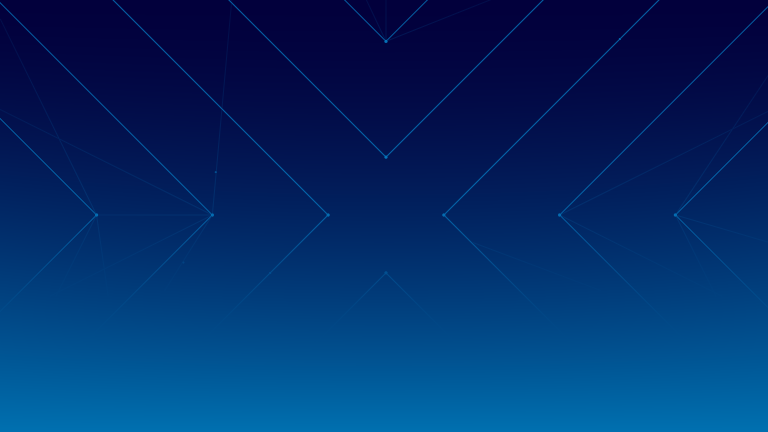
Reproduce this background procedurally as a Shadertoy shader.

```glsl
// Deep blue gradient with a mirrored chevron lattice, glowing nodes and faint threads.

#define CENTRE vec2(0.5026, 0.5023) // lattice centre, share of the canvas
#define PITCH 0.268                 // chevron spacing, share of the height
#define LINE_HALF 0.0044            // half widths and radii, in pitches
#define NODE_RADIUS 0.014
#define LINE_ALPHA 0.72
#define THREAD_ALPHA 0.16
#define SIDE_LIFT 0.05
#define SKY_TOP vec3(0.008, 0.0, 0.235)
#define SKY_BOTTOM vec3(0.0, 0.44, 0.69)
#define LINE_TINT vec3(0.02, 0.52, 0.80)

float pixel; // size of one pixel, in pitches

float coverage(float dist, float halfWidth) {
    return clamp((halfWidth - dist) / pixel + 0.5, 0.0, 1.0);
}

// Thin segment that grows fainter away from its root.
float thread(vec2 p, vec2 root, vec2 tip) {
    vec2 along = tip - root;
    float t = clamp(dot(p - root, along) / dot(along, along), 0.0, 1.0);
    return coverage(length(p - root - along * t), LINE_HALF) * (1.0 - 0.4 * t);
}

float node(vec2 p, vec2 at, float radius) {
    return coverage(length(p - at), radius);
}

vec3 background(vec2 uv) {
    float depth = 1.0 - uv.y;
    float side = 2.0 * uv.x - 1.0;
    depth += SIDE_LIFT * (side * side - 0.33) * 4.0 * depth * uv.y;
    return mix(SKY_TOP, SKY_BOTTOM, pow(clamp(depth, 0.0, 1.0), 1.6));
}

// Threads fanning out from the lattice nodes.
float threads(vec2 p) {
    vec2 m = vec2(abs(p.x), p.y);
    vec2 inner = vec2(1.5, 0.0), outer = vec2(2.5, 0.0), top = vec2(0.0, 1.5);

    // Pairs on both sides
    float t = thread(m, inner, vec2(3.35, 0.92));
    t = max(t, thread(m, inner, vec2(2.9, -0.7)));
    t = max(t, thread(m, outer, vec2(3.33, p.x < 0.0 ? 1.69 : 1.25)));
    t = max(t, thread(m, outer, vec2(2.85, -0.7)));

    // Left side
    t = max(t, thread(p, -inner, -outer));
    t = max(t, thread(p, -inner, vec2(-1.33, 1.88)));
    t = max(t, thread(p, -inner, vec2(-1.91, -0.65)));
    t = max(t, thread(p, -outer, vec2(-2.4, -0.7)));

    // Top and right side
    for (int i = 0; i < 2; i++)
        t = max(t, thread(p, top, vec2(-0.18 * float(i), 1.88)));
    t = max(t, thread(p, top, vec2(0.93, 1.87)));
    t = max(t, thread(p, outer, vec2(3.32, -0.24)));
    return max(t, thread(p, vec2(0.73, -0.23), vec2(1.85, -0.65)));
}

void mainImage(out vec4 fragColor, in vec2 fragCoord) {
    vec2 uv = fragCoord / iResolution.xy;
    vec2 p = (fragCoord - CENTRE * iResolution.xy) / (iResolution.y * PITCH);
    pixel = 1.0 / (iResolution.y * PITCH);

    // Fold all four quadrants and both axes into one wedge
    vec2 q = abs(p);
    vec2 wedge = vec2(max(q.x, q.y), min(q.x, q.y));
    float chevronDist = abs(fract(wedge.x - wedge.y) - 0.5) * 0.7071;
    float nodeDist = length(vec2(fract(wedge.x) - 0.5, wedge.y));

    float ink = LINE_ALPHA * coverage(chevronDist, LINE_HALF);
    ink = max(ink, THREAD_ALPHA * threads(p));
    ink = max(ink, 0.85 * coverage(nodeDist, NODE_RADIUS));

    // Small beads along the lines
    float bead = NODE_RADIUS * 0.65;
    ink = max(ink, 0.8 * node(p, vec2(2.02, 1.52), bead));
    ink = max(ink, 0.8 * node(p, vec2(-1.0, -0.5), bead));
    ink = max(ink, 0.5 * node(p, vec2(-1.47, 0.37), bead));
    ink = max(ink, 0.4 * node(p, vec2(-1.75, -0.41), bead));

    // Everything dissolves into the light below
    ink *= smoothstep(-1.12, 0.3, p.y);
    fragColor = vec4(mix(background(uv), LINE_TINT, ink), 1.0);
}
```
